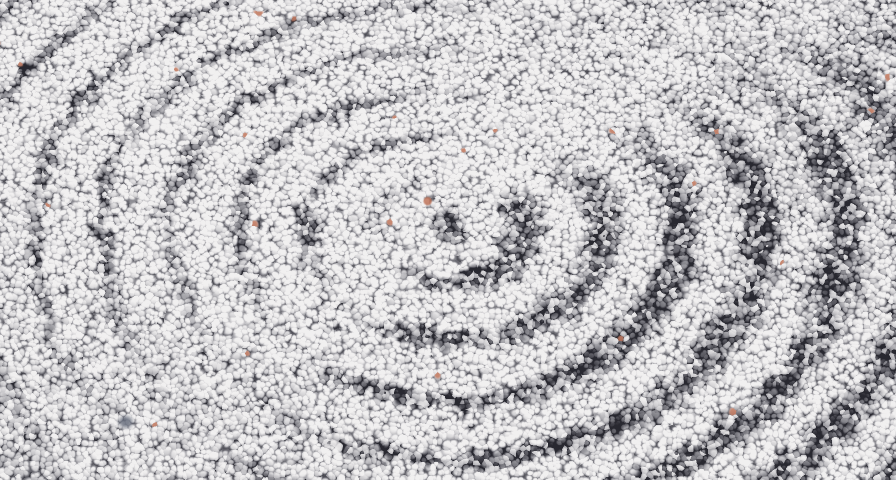
Reproduce this texture procedurally as a Shadertoy shader.

```glsl
vec3 hash3(vec2 c) {
    vec3 a = fract(vec3(c.xyx) * vec3(.1031, .1030, .0973));
    a += dot(a, a.yxz + 33.33);
    return fract((a.xxy + a.yzz) * a.zyx);
}

float noise(vec2 p) {
    vec2 i = floor(p), f = fract(p);
    f = f * f * (3. - 2. * f);
    return mix(mix(hash3(i).x, hash3(i + vec2(1, 0)).x, f.x),
               mix(hash3(i + vec2(0, 1)).x, hash3(i + vec2(1, 1)).x, f.x), f.y);
}

// Shade in the raked furrows: foreshortened rings around an off-centre hub
float furrowShade(vec2 p) {
    vec2 d = p - vec2(.927, .539);
    vec2 e = d / vec2(d.x > 0. ? .167 : .143, d.y > 0. ? .090 : .124);
    float r = length(e);
    vec2 n = e / max(r, .001);

    // Strong shade at lower right, lighter shade at upper left
    float strong = smoothstep(-.15, .55, dot(n, vec2(.72, -.69)));
    float light = .72 * smoothstep(.25, .85, dot(n, vec2(-.85, .5)));
    light *= mix(.4, 1., smoothstep(1., 2., r));

    float coarse = noise(p * 7.) - .5, rough = noise(p * 30.) - .5;
    float wobble = coarse * .12 + rough * .16 + (noise(p * 65.) - .5) * .18;
    float offset = r + wobble;
    offset = abs(offset - round(offset));
    float width = mix(.135, .25, smoothstep(.1, .8, n.x));
    float ring = 1. - smoothstep(width * .2, width * 1.5, offset);
    float shade = ring * max(strong, light) * smoothstep(.45, .65, r);
    shade *= .9 + .6 * rough;

    // Hollow at the hub
    float hub = length(d - vec2(.008, -.008));
    shade = max(shade, .9 * (1. - smoothstep(.01, .05, hub + wobble * .05)));

    // Loose, mottled ground at lower left and upper right
    float loose = smoothstep(.45, 1.3, 1.3 - p.x * .5 - p.y);
    loose = max(loose, smoothstep(1.6, 2.7, p.x + p.y));
    return shade + .36 * loose * noise(p * 26.);
}

vec3 gravel(vec2 p) {
    // Nearest pebble, weighted by a random size
    vec2 q = vec2(p.x, p.y + .08 * p.y * p.y) * 92.;
    q += .5 * vec2(noise(q * .7), noise(q * .7 + 40.));
    vec2 cell = floor(q), toPebble = vec2(0), id = cell;
    float near = 9.;
    for (int y = -1; y <= 1; y++)
    for (int x = -1; x <= 1; x++) {
        vec2 c = cell + vec2(x, y);
        vec3 h = hash3(c);
        vec2 o = c + h.xy - q;
        float dist = length(o) * mix(1.25, .8, h.z);
        if (dist < near) {
            near = dist;
            toPebble = o;
            id = c;
        }
    }
    vec3 h = hash3(id + 217.);
    float gap = smoothstep(.32, .88, near);

    // Pale stone, darkened by gaps, its own grey and the furrow shade
    float shade = furrowShade(p);
    float tone = 1. - .15 * h.y * h.y * h.y;
    tone += .14 * dot(toPebble, vec2(-.3, -.9)) * (1. - gap);
    tone -= gap * (.12 + .55 * h.x);
    tone -= shade * mix(.14, .72, smoothstep(.1, .85, h.x));
    tone = clamp(tone, .16, .945);

    // Shade turns slate blue as it deepens
    vec3 col = tone + vec3(-.005, .01, .12) * (1. - tone) * (.3 + .5 * tone);
    col -= vec3(0., .006, .01);

    // Rare terracotta pebbles, one beside the hub
    float rust = step(.9983, h.z) * (1. - gap);
    rust = max(rust, 1. - smoothstep(.006, .011, length(p - vec2(.891, .581))));
    col = mix(col, vec3(.74, .43, .32), rust * .8);

    // Lone dark stone
    float stone = length((p - vec2(.262, .121)) * vec2(1., 1.15));
    return mix(col, vec3(.30, .33, .40), .7 * (1. - smoothstep(.005, .022, stone)));
}

void mainImage(out vec4 fragColor, in vec2 fragCoord) {
    // Four samples per pixel soften the pebble edges
    vec3 col = vec3(0);
    for (int i = 0; i < 4; i++) {
        vec2 jitter = vec2(i & 1, i >> 1) * .5 - .25;
        col += gravel((fragCoord + jitter) / iResolution.y);
    }
    fragColor = vec4(clamp(col * .25, 0., 1.), 1.);
}
```
